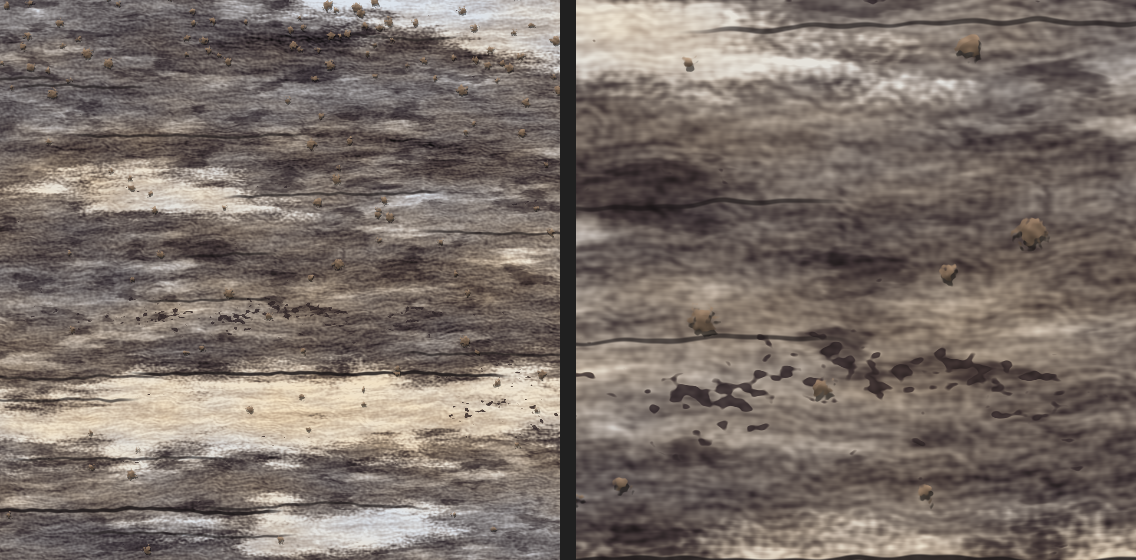
Left, the full canvas; right, a detail of the centre.
This texture is drawn by a Shadertoy shader. Its source:

```glsl
// Weathered wood: horizontal grey-brown grain, pale bare patches, cracks, black specks and crumbs of dirt.

const vec3 SHADOW = vec3(0.24, 0.20, 0.21);
const vec3 UMBER  = vec3(0.36, 0.32, 0.31);
const vec3 BROWN  = vec3(0.46, 0.42, 0.40);
const vec3 TAUPE  = vec3(0.58, 0.54, 0.51);
const vec3 ASH    = vec3(0.74, 0.70, 0.67);
const vec3 BONE   = vec3(0.90, 0.89, 0.87);
const vec3 DIRT   = vec3(0.56, 0.46, 0.37);
const vec3 COOL_TINT = vec3(0.96, 1.00, 1.06);
const vec3 WARM_TINT = vec3(1.06, 0.99, 0.87);

const vec2 BROAD_SCALE  = vec2(1.5, 9.0);
const vec2 STREAK_SCALE = vec2(7.0, 55.0);
const vec2 FIBRE_SCALE  = vec2(45.0, 210.0);
const vec2 GRIT_SCALE   = vec2(170.0, 240.0);
const float BASE_TONE = 0.415;
const float PALE_TONE = 0.83;
const float CRUMB_CELLS = 42.0;
const int CRACKS = 14;

float hash(vec2 p) {
    vec3 q = fract(p.xyx * 0.1031);
    q += dot(q, q.yzx + 33.33);
    return fract((q.x + q.y) * q.z);
}

float corner(vec2 cell, vec2 offset) {
    float angle = 6.2832 * hash(cell);
    return dot(vec2(cos(angle), sin(angle)), offset);
}

// Gradient noise, roughly -1 to 1
float noise(vec2 p) {
    vec2 i = floor(p), f = p - i, e = vec2(1.0, 0.0);
    vec2 u = f * f * f * (f * (f * 6.0 - 15.0) + 10.0);
    float low  = mix(corner(i, f), corner(i + e.xy, f - e.xy), u.x);
    float high = mix(corner(i + e.yx, f - e.yx), corner(i + e.xx, f - e.xx), u.x);
    return 1.4 * mix(low, high, u.y);
}

float fbm(vec2 p) {
    float sum = 0.0, gain = 0.5;
    for (int i = 0; i < 5; i++) {
        sum += gain * noise(p);
        p = p * 2.03 + vec2(17.3, 9.1);
        gain *= 0.55;
    }
    return sum;
}

// Ragged ellipse of bare wood
float barePatch(vec2 p, vec2 centre, vec2 radius, float slope, float ragged) {
    vec2 d = p - centre;
    d.y -= slope * d.x;
    return smoothstep(-0.28, 0.32, 1.0 - length(d / radius) + ragged);
}

// Soft-ended horizontal band
float band(vec2 p, vec2 centre, vec2 radius) {
    vec2 d = (p - centre) / radius;
    return exp(-dot(d, d));
}

float crack(vec2 p, vec2 start, float len, float width, float pixel) {
    float y = start.y + 0.008 * noise(vec2(p.x * 6.0, start.y * 91.0))
                      + 0.003 * noise(vec2(p.x * 37.0, start.y * 57.0));
    float ends = smoothstep(0.0, 0.05, p.x - start.x) * smoothstep(0.0, 0.05, start.x + len - p.x);
    float w = width * ends * (0.75 + 0.6 * noise(vec2(p.x * 25.0, start.y * 33.0)));
    return ends * (1.0 - smoothstep(w, w + 1.5 * pixel + 0.0006, abs(p.y - y)));
}

vec3 woodRamp(float t) {
    vec3 c = SHADOW * clamp(t / 0.21, 0.25, 1.0);
    c = mix(c, UMBER, clamp((t - 0.21) / 0.12, 0.0, 1.0));
    c = mix(c, BROWN, clamp((t - 0.33) / 0.10, 0.0, 1.0));
    c = mix(c, TAUPE, clamp((t - 0.43) / 0.12, 0.0, 1.0));
    c = mix(c, ASH,   clamp((t - 0.55) / 0.16, 0.0, 1.0));
    return mix(c, BONE, clamp((t - 0.71) / 0.18, 0.0, 1.0));
}

// x: crumb cover, y: its shading
vec2 crumbs(vec2 p, float pixel) {
    vec2 g = p * CRUMB_CELLS, result = vec2(0.0);
    float rough = 0.18 * noise(p * 190.0) + 0.10 * noise(p * 330.0);
    for (int k = 0; k < 9; k++) {
        vec2 cell = floor(g) + vec2(k % 3 - 1, k / 3 - 1);
        vec2 home = cell / CRUMB_CELLS;
        float chance = 0.04 + smoothstep(0.68, 0.92, home.y) * (0.16 + 0.5 * noise(home * 6.0));
        if (hash(cell + 3.7) > chance) continue;
        vec2 d = g - cell - vec2(hash(cell + 11.3), hash(cell + 27.9));
        float r = mix(0.08, 0.32, pow(hash(cell + 41.1), 2.0));
        float cover = 1.0 - smoothstep(-0.04, 0.04 + pixel * CRUMB_CELLS, length(d) - r + rough);
        if (cover > result.x) result = vec2(cover, clamp(0.5 + 0.5 * d.y / r, 0.0, 1.0));
    }
    return result;
}

void mainImage(out vec4 fragColor, in vec2 fragCoord) {
    float pixel = 1.0 / iResolution.y;
    vec2 uv = fragCoord * pixel;

    // Wavy grain coordinates
    vec2 p = uv + vec2(0.0, 0.018 * noise(uv * vec2(2.2, 4.0)) + 0.04 * uv.x * smoothstep(0.6, 1.0, uv.y));
    float broad  = fbm(p * BROAD_SCALE + 4.0);
    float streak = fbm(p * STREAK_SCALE);
    float fibre  = noise(p * FIBRE_SCALE + 1.5 * noise(p * 30.0));
    float grit   = noise(p * GRIT_SCALE);
    float blotch = fbm(uv * vec2(9.0, 26.0) + 31.0);

    float tone = BASE_TONE + 0.30 * broad + 0.24 * streak + 0.13 * fibre + 0.09 * grit;
    tone -= 0.07 * band(uv, vec2(0.5, 0.83), vec2(0.9, 0.09));
    tone += 0.22 * smoothstep(0.12, 0.4, fbm(uv * vec2(5.0, 24.0) + 63.0));
    tone *= 1.0 - 0.38 * smoothstep(0.14, 0.32, blotch);

    // Bare pale wood
    float ragged = 1.1 * fbm(uv * vec2(6.0, 22.0) + 8.0) + 0.5 * streak + 0.16 * grit;
    float pale = barePatch(uv, vec2(0.90, 0.975), vec2(0.36, 0.075), -0.16, ragged);
    pale = max(pale, barePatch(uv, vec2(0.28, 0.652), vec2(0.20, 0.036), -0.05, ragged));
    pale = max(pale, barePatch(uv, vec2(0.52, 0.262), vec2(0.72, 0.072), 0.03, ragged));
    pale = max(pale, barePatch(uv, vec2(0.58, 0.055), vec2(0.22, 0.040), 0.0, ragged));
    float bare = PALE_TONE + 0.22 * streak + 0.10 * fibre + 0.06 * grit + 0.12 * broad;
    tone = mix(tone, bare, 0.94 * pale);

    // Black specks gathered in bands
    float specks = band(uv, vec2(0.45, 0.435), vec2(0.36, 0.035));
    specks = max(specks, band(uv, vec2(0.90, 0.33), vec2(0.14, 0.02)));
    specks = max(specks, 0.9 * band(uv, vec2(0.92, 0.26), vec2(0.14, 0.03)));
    float speckNoise = 0.6 * noise(uv * vec2(75.0, 130.0)) + 0.9 * blotch + 0.25 * grit;
    float speck = smoothstep(0.0, 0.14, speckNoise - 0.72 + 0.62 * specks);
    tone = mix(tone, 0.15 + 0.06 * grit, 0.85 * speck);

    // Colour, warmer around the lower bare band
    float warm = 0.42 + 0.9 * fbm(uv * vec2(2.5, 7.0) + 50.0);
    warm += 0.45 * band(uv, vec2(0.6, 0.31), vec2(0.9, 0.09)) - 0.35 * smoothstep(0.7, 0.95, uv.y);
    warm -= 0.4 * band(uv, vec2(0.5, 0.05), vec2(0.6, 0.05));
    vec3 color = woodRamp(tone) * mix(COOL_TINT, WARM_TINT, clamp(warm, 0.0, 1.0));

    // Long cracks, then short scattered ones
    float split = max(crack(uv, vec2(0.22, 0.332), 0.7, 0.0016, pixel), crack(uv, vec2(-0.1, 0.088), 0.62, 0.0019, pixel));
    for (int i = 0; i < CRACKS; i++) {
        float id = float(i);
        vec2 start = vec2(hash(vec2(id, 5.0)) - 0.15, (id + hash(vec2(id, 9.0))) / float(CRACKS));
        split = max(split, 0.75 * crack(uv, start, 0.15 + 0.3 * hash(vec2(id, 2.0)), 0.0008, pixel));
    }
    color = mix(color, SHADOW * 0.45, 0.85 * split);

    // Dirt crumbs with a cast shadow
    color *= 1.0 - 0.5 * crumbs(uv + vec2(-0.001, 0.003), pixel).x;
    vec2 crumb = crumbs(uv, pixel);
    color = mix(color, DIRT * (0.6 + 0.55 * crumb.y + 0.2 * grit), 0.85 * crumb.x);

    fragColor = vec4(clamp(color, 0.0, 1.0), 1.0);
}
```
